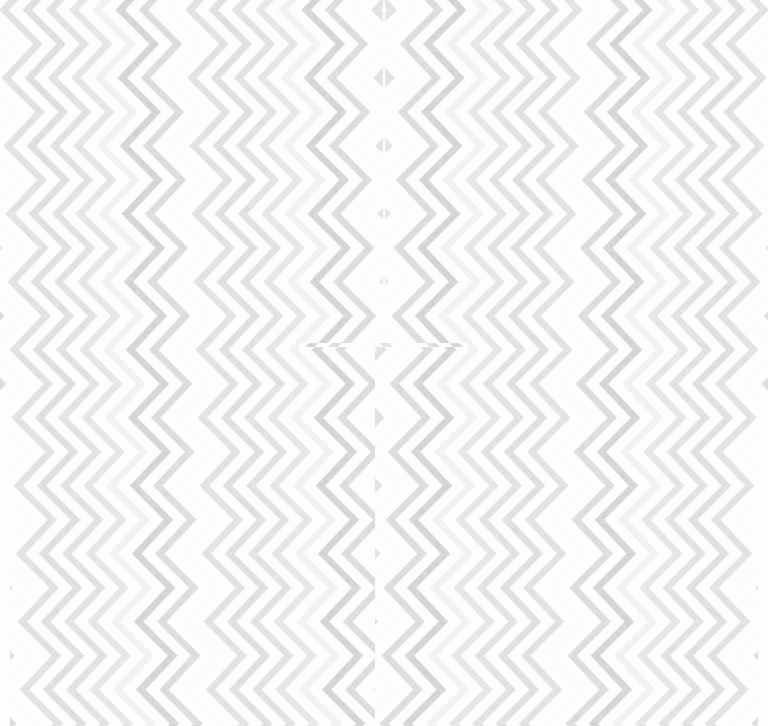
A Shadertoy shader for this pattern:

```glsl
// Mirrored vertical chevron stripes in pale grey, grainy, with a seam across the middle.
#define PERIOD 0.0885      // height of one zigzag
#define SPACING 0.03027    // distance between stripes
#define SWING 0.043        // sideways reach of a zigzag
#define THICK 0.0124       // horizontal stripe thickness
#define DRIFT 0.03         // sideways lean of the stripes
#define ORIGIN vec2(0.0048, 0.013)
#define SEAM_Y 0.4466      // height of the seam, from the top
#define LOWER_CUT 0.4883   // mirror line below the seam
#define MARGIN vec2(0.013, 0.527)
#define GRAIN 0.45
#define PAPER vec3(0.993)

// Ink strength of the eight stripes in a group; the last is almost bare.
const float INK[8] = float[8](0.105, 0.115, 0.105, 0.09, 0.045, 0.155, 0.125, 0.006);

float hash(ivec2 cell) {
    uint h = uint(cell.x) * 1597334677u ^ uint(cell.y) * 3812015801u;
    h = (h ^ (h >> 15)) * 2246822519u;
    h ^= h >> 13;
    return float(h & 0xffffu) / 65535.0;
}

float valueNoise(vec2 p) {
    ivec2 cell = ivec2(floor(p));
    vec2 f = fract(p);
    f = f * f * (3.0 - 2.0 * f);
    float low = mix(hash(cell), hash(cell + ivec2(1, 0)), f.x);
    float high = mix(hash(cell + ivec2(0, 1)), hash(cell + ivec2(1, 1)), f.x);
    return mix(low, high, f.y);
}

// Triangle wave: 0 at the left tips, 1 at the right tips.
float zigzag(float y) {
    return 1.0 - abs(2.0 * fract((y - ORIGIN.y) / PERIOD) - 1.0);
}

float stripeInk(vec2 p, float rough, float pixel) {
    float across = p.x - ORIGIN.x - DRIFT * p.y - SWING * zigzag(p.y);
    float slot = floor(across / SPACING + 0.5);
    float edge = abs(across - slot * SPACING) - 0.5 * THICK + rough;
    float cover = 1.0 - smoothstep(-pixel, pixel, 0.72 * edge);
    int index = int(mod(slot + 0.5, 8.0));
    return INK[index] * cover;
}

void mainImage(out vec4 fragColor, in vec2 fragCoord) {
    float pixel = 1.0 / iResolution.x;
    vec2 p = vec2(fragCoord.x, iResolution.y - fragCoord.y) * pixel;

    // Mirror the halves; the lower part is cut off centre.
    bool lower = p.y > SEAM_Y;
    float cut = lower ? LOWER_CUT : 0.5;
    vec2 q = vec2(p.x < cut ? p.x : 1.0 - p.x, p.y);

    // Short displaced slivers where the stripes meet the seam.
    if (lower && p.y < SEAM_Y + 0.005 && q.x > 0.39) q.x += 0.012;

    float coarse = valueNoise(p * 190.0);
    float fine = valueNoise(p * 420.0 + 37.0);
    float grain = 0.4 * coarse + 0.6 * fine - 0.5;

    float ink = stripeInk(q, 0.0014 * grain, pixel);
    ink *= 1.0 + GRAIN * grain;

    // Thin bare line down the upper centre, bare side margins lower down.
    if (!lower) ink *= smoothstep(0.0015 - pixel, 0.0015 + pixel, abs(p.x - 0.5));
    float side = smoothstep(MARGIN.x - pixel, MARGIN.x + pixel, min(p.x, 1.0 - p.x));
    ink *= mix(1.0, side, smoothstep(MARGIN.y - pixel, MARGIN.y + pixel, p.y));

    fragColor = vec4(PAPER - ink, 1.0);
}
```
